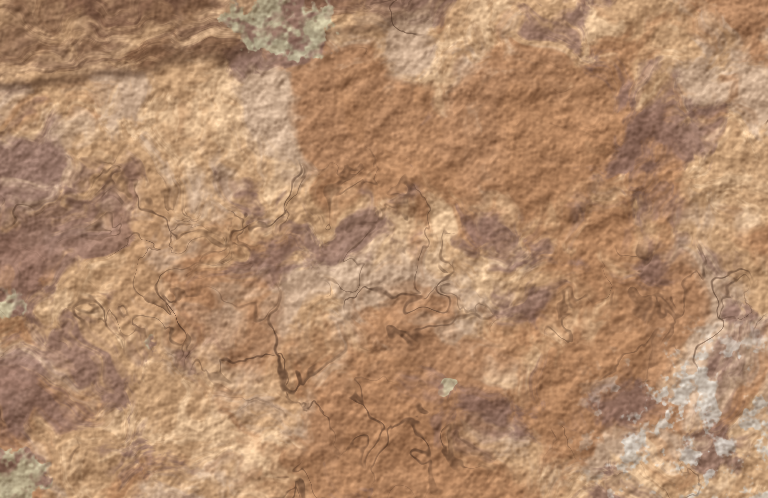
Write a Shadertoy shader that draws this texture.

```glsl
// Weathered sandstone face with rust stains, fine relief, cracks and pale lichen.

const vec3 TAN    = vec3(0.755, 0.600, 0.452);
const vec3 SAND   = vec3(0.840, 0.695, 0.545);
const vec3 PINK   = vec3(0.755, 0.640, 0.545);
const vec3 RUST   = vec3(0.655, 0.470, 0.335);
const vec3 MAUVE  = vec3(0.525, 0.400, 0.355);
const vec3 UMBER  = vec3(0.300, 0.205, 0.150);
const vec3 LICHEN = vec3(0.720, 0.690, 0.570);
const vec3 CHALK  = vec3(0.800, 0.770, 0.730);

const vec2  LIGHT_DIR    = vec2(-0.55, 0.83);
const float RELIEF_STEP  = 0.003;
const float RELIEF_GAIN  = 2.3;
const float GRAIN_FREQ   = 150.0;
const float GRAIN_GAIN   = 0.17;
const float CRACK_WIDTH  = 0.0035;

// Lichen patches: centre x, centre y, radius
const vec3 PATCHES[7] = vec3[7](
    vec3(0.03, 0.40, 0.065), vec3(0.31, 0.31, 0.042), vec3(0.57, 0.935, 0.080),
    vec3(0.22, 0.35, 0.025), vec3(0.04, 0.05, 0.070), vec3(0.91, 0.235, 0.020),
    vec3(0.115, 0.37, 0.022));

float hash(vec2 p) {
    vec3 q = fract(vec3(p.xyx) * 0.1031);
    q += dot(q, q.yzx + 33.33);
    return fract((q.x + q.y) * q.z);
}

float noise(vec2 p) {
    vec2 i = floor(p), f = fract(p);
    f = f * f * f * (f * (f * 6.0 - 15.0) + 10.0);
    return mix(mix(hash(i), hash(i + vec2(1, 0)), f.x),
               mix(hash(i + vec2(0, 1)), hash(i + vec2(1, 1)), f.x), f.y);
}

float fbm(vec2 p, int octaves, float gain) {
    float sum = 0.0, total = 0.0, amp = 1.0;
    for (int i = 0; i < octaves; i++) {
        sum += amp * noise(p);
        total += amp;
        amp *= gain;
        p = mat2(1.6, 1.2, -1.2, 1.6) * p + 17.3;
    }
    return sum / total;
}

// Rock height: bumps stretched along the bedding, with ridged chips
float height(vec2 p) {
    vec2 q = mat2(0.90, -0.60, 0.42, 1.15) * p;
    float bumps = fbm(q * 9.0, 5, 0.60);
    float chips = 1.0 - abs(2.0 * fbm(q * 7.0 + 40.0, 4, 0.55) - 1.0);
    return bumps + 0.35 * chips;
}

// Thin line where a warped noise field crosses its middle value
float crack(vec2 p, float freq, float width) {
    float d = abs(fbm(p * freq, 4, 0.5) - 0.5) / freq;
    return 1.0 - smoothstep(0.15 * width, width, d);
}

float blob(vec2 p, vec2 centre, vec2 size) {
    vec2 d = (p - centre) / size;
    return exp(-dot(d, d));
}

void mainImage(out vec4 fragColor, in vec2 fragCoord) {
    vec2 p = fragCoord / iResolution.y;
    vec2 warp = vec2(fbm(p * 5.0, 4, 0.55), fbm(p * 5.0 + 31.0, 4, 0.55)) - 0.5;
    vec2 w = p + 0.22 * warp;

    // Broad stains
    float rusty = fbm(w * 4.0 + 5.0, 6, 0.62)
                + 0.10 * blob(p, vec2(1.08, 0.80), vec2(0.26, 0.25))
                + 0.05 * blob(p, vec2(0.65, 0.15), vec2(0.45, 0.20));
    float pale = fbm(w * 5.0 + 61.0, 6, 0.65)
               + 0.07 * blob(p, vec2(0.60, 0.78), vec2(0.28, 0.16))
               + 0.08 * blob(p, vec2(1.45, 0.40), vec2(0.20, 0.50));
    float sandy = fbm(w * 11.0 + 90.0, 5, 0.70);
    float bruise = fbm(w * 5.5 + 130.0, 6, 0.64)
                 + 0.12 * blob(w, vec2(0.49, 0.64), vec2(0.06, 0.05))
                 + 0.10 * blob(w, vec2(0.10, 0.58), vec2(0.06, 0.16))
                 + 0.10 * blob(w, vec2(1.05, 0.21), vec2(0.24, 0.05))
                 + 0.09 * blob(w, vec2(1.20, 0.84), vec2(0.09, 0.13));
    vec3 col = mix(TAN, SAND, smoothstep(0.46, 0.64, sandy));
    col = mix(col, PINK, 0.80 * smoothstep(0.48, 0.64, pale));
    col = mix(col, RUST, 0.85 * smoothstep(0.49, 0.65, rusty));
    col = mix(col, MAUVE, 0.80 * smoothstep(0.55, 0.70, bruise));

    // Dark ledge along the upper left
    float ledgeLine = 0.825 + 0.19 * p.x - 0.06 * p.x * p.x + 0.10 * warp.y;
    float above = p.y - ledgeLine;
    float ledgeFade = 1.0 - smoothstep(0.55, 1.05, p.x);
    float strata = fbm(mat2(0.96, -0.25, 0.25, 0.96) * w * vec2(7.0, 22.0), 5, 0.6);
    float ledge = smoothstep(-0.004, 0.012, above) * ledgeFade;
    col = mix(col, mix(UMBER * 1.35, TAN, smoothstep(0.32, 0.66, strata)), 0.72 * ledge);
    col = mix(col, UMBER, 0.55 * ledgeFade * exp(-pow(above / 0.009, 2.0)));

    // Lichen islands and chalky flecks near the lower right
    float ragged = fbm(p * 24.0 + 9.0, 4, 0.6) - 0.5;
    float lichen = 0.0;
    for (int i = 0; i < 7; i++) {
        float r = PATCHES[i].z;
        float d = length((p - PATCHES[i].xy) * vec2(0.85, 1.15)) + 1.6 * r * ragged + 0.15 * warp.x;
        lichen = max(lichen, 1.0 - smoothstep(0.65 * r, 0.85 * r, d));
    }
    float mottled = fbm(p * 32.0 + 70.0, 3, 0.7);
    col = mix(col, mix(MAUVE, LICHEN, smoothstep(0.28, 0.58, mottled)), 0.80 * lichen);
    float chalkZone = blob(p, vec2(1.48, 0.10), vec2(0.26, 0.20));
    float chalk = smoothstep(0.62, 0.76, fbm(p * 26.0 + 210.0, 4, 0.65) + 0.17 * chalkZone);
    col = mix(col, CHALK, 0.75 * chalk * smoothstep(0.05, 0.5, chalkZone));

    // Cracks gather along a diagonal band, sparse elsewhere
    float band = exp(-pow((p.y - 0.66 + 0.62 * p.x + 0.3 * warp.x) / 0.10, 2.0))
               * smoothstep(0.15, 0.35, p.x) * (1.0 - smoothstep(0.85, 1.05, p.x));
    float sparse = smoothstep(0.53, 0.66, fbm(p * 5.0 + 300.0, 3, 0.5));
    float cracks = max(crack(w + 2.0, 6.0, CRACK_WIDTH) * max(band, 0.7 * sparse),
                       crack(w + 8.0, 11.0, 0.7 * CRACK_WIDTH) * max(0.8 * band, 0.5 * sparse));
    col = mix(col, RUST, 0.35 * band);
    col = mix(col, UMBER, 0.68 * cracks);

    // Side light on the relief, then mineral grain
    vec2 e = RELIEF_STEP * LIGHT_DIR;
    float slope = height(p - e) - height(p + e);
    float grain = noise(p * GRAIN_FREQ) + 0.6 * noise(p * GRAIN_FREQ * 0.53 + 11.0) - 0.8;
    float shade = clamp(RELIEF_GAIN * slope, -0.38, 0.22) + GRAIN_GAIN * grain;
    col *= 1.0 + shade * vec3(0.88, 1.0, 1.10);
    fragColor = vec4(clamp(col, 0.0, 1.0), 1.0);
}
```
